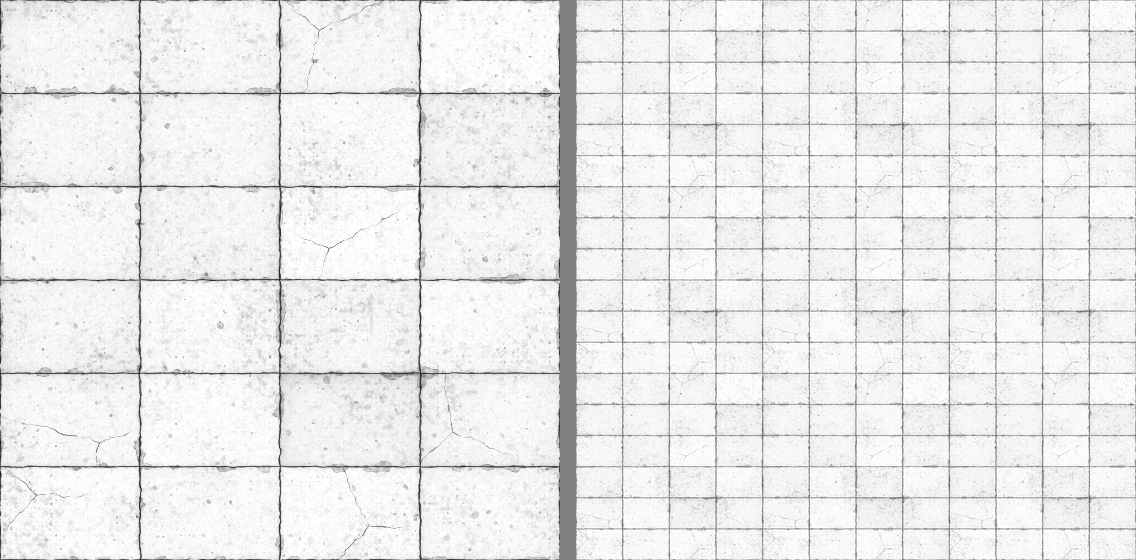
Left: one tile. Right: repeated 3 by 3.
Reproduce this texture map procedurally as a three.js fragment shader.

```glsl
// Worn white stone tiles, 4 across and 6 down, with thin ragged dark joints.
// Wrapping value noise roughens the joints and chips the edges; hashed cells
// scatter pits, and hashed tiles receive shading and hairline cracks.
varying vec2 vUv;

float hash(vec2 p) {
  vec3 q = fract(p.xyx * 0.1031);
  q += dot(q, q.yzx + 33.33);
  return fract((q.x + q.y) * q.z);
}

// Value noise with n cells over the canvas, wrapping at its edges.
float noise(vec2 p, float n) {
  vec2 i = floor(p * n), f = fract(p * n);
  f = f * f * (3.0 - 2.0 * f);
  float a = hash(mod(i, n) + n);
  float b = hash(mod(i + vec2(1, 0), n) + n);
  float c = hash(mod(i + vec2(0, 1), n) + n);
  float d = hash(mod(i + 1.0, n) + n);
  return mix(mix(a, b, f.x), mix(c, d, f.x), f.y);
}

float fbm(vec2 p, float n) {
  return noise(p, n) * 0.5 + noise(p, n * 2.0) * 0.3 + noise(p, n * 4.0) * 0.2;
}

// Small worn pits, one per hashed cell: faint blots, some with a darker rim.
float pits(vec2 p, float n, float density) {
  vec2 cell = mod(floor(p * n), n) + n * 1.7;
  vec2 center = 0.35 + 0.3 * vec2(hash(cell), hash(cell + 17.3));
  vec2 r = fract(p * n) - center;
  r.x *= 0.8 + 0.5 * hash(cell + 5.1);
  float radius = mix(0.07, 0.23, hash(cell + 31.7));
  float d = length(r) + (noise(p, n * 6.0) - 0.5) * 0.16;
  float disc = 1.0 - smoothstep(radius - 0.1, radius + 0.06, d);
  float rim = 1.0 - smoothstep(0.01, 0.08, abs(d - radius));
  float strength = 0.05 + 0.24 * pow(hash(cell + 43.9), 8.0);
  return step(hash(cell + 71.3), density) * strength
    * (disc * (0.4 + 0.7 * noise(p, 230.0)) + rim * step(0.5, hash(cell + 9.7)) * 0.6);
}

// Three hairline arms that leave one point inside a tile.
float crack(vec2 local, vec2 p, vec2 id) {
  vec2 r = local - (vec2(hash(id + 3.1), hash(id + 8.6)) - 0.5) * vec2(0.15, 0.09);
  float meander = (fbm(p, 44.0) - 0.5) * 0.014;
  float turn = hash(id + 12.4) * 6.283, lines = 0.0;
  for (int i = 0; i < 3; i++) {
    float k = float(i);
    float angle = turn + k * 2.1 + hash(id + k + 21.0) * 0.8;
    vec2 dir = vec2(cos(angle), sin(angle));
    float along = dot(r, dir);
    float across = r.x * dir.y - r.y * dir.x + meander * smoothstep(0.0, 0.02, along);
    float reach = mix(0.07, 0.22, hash(id + k * 3.0 + 33.0));
    float fade = smoothstep(-0.001, 0.001, along)
      * (1.0 - smoothstep(reach * 0.4, reach, along));
    lines = max(lines, fade * (1.0 - smoothstep(0.0, 0.0015, abs(across))));
  }
  return lines * step(0.76, hash(id + 57.0)) * mix(0.05, 0.6, noise(p, 70.0));
}

void main() {
  vec2 p = vUv, grid = vec2(4.0, 6.0);

  // Tile layout with finely broken joints
  vec2 wobble = vec2(fbm(p, 72.0), fbm(p + 0.37, 56.0)) - 0.5;
  vec2 q = (p + wobble * vec2(0.0052, 0.003)) * grid;
  vec2 id = mod(floor(q), grid) + 2.0;
  vec2 f = fract(q);
  vec2 low = f / grid, high = (1.0 - f) / grid;
  vec2 edge = min(low, high);
  float nearest = min(edge.x, edge.y);

  // Tile tone and soft grime along some of its sides
  float dirt = hash(id + 4.2);
  float shade = mix(0.998, 0.967, dirt);
  vec4 sides = exp(-vec4(low, high) / 0.015);
  vec4 grime = vec4(hash(id + 1.3), hash(id + 2.7), hash(id + 6.1), hash(id + 9.9));
  shade -= dot(sides, grime) * dirt * dirt * 0.12;

  // Stone mottling, fine grain and thin wormy contours
  float patchy = smoothstep(0.38, 0.75, fbm(p, 11.0));
  shade -= patchy * 0.012;
  shade -= smoothstep(0.5, 0.85, fbm(p, 110.0)) * (0.03 + 0.1 * patchy);
  shade += (hash(floor(p * 512.0) + 3.0) - 0.5) * 0.025 + (noise(p, 300.0) - 0.5) * 0.04;
  float contour = abs(fbm(p, 62.0) - 0.56);
  shade -= (1.0 - smoothstep(0.0, 0.03, contour)) * 0.035;

  // Pits at three sizes, denser inside the mottled patches
  float size = 42.0;
  for (int i = 0; i < 3; i++) {
    shade -= pits(p + float(i) * 0.19, size, 0.2 + 0.5 * patchy);
    size *= 1.5 + 0.5 * float(i == 0);
  }
  shade -= crack((f - 0.5) / grid, p, id);

  // Shallow chips with jagged, broken outlines
  float depth = 0.0095 * smoothstep(0.55, 0.95, noise(p, 38.0))
    + 0.009 * (fbm(p, 105.0) - 0.53);
  float chip = 1.0 - smoothstep(-0.001, 0.001, nearest - depth);
  float outline = 1.0 - smoothstep(0.0002, 0.0016, abs(nearest - depth));
  shade -= chip * (0.03 + 0.2 * noise(p, 210.0));
  shade -= outline * 0.3 * smoothstep(0.0, 0.003, depth) * noise(p, 130.0);

  // Joints: heavier upright lines, finer level lines, and a soft halo
  vec2 width = vec2(0.0016, 0.0014) + vec2(0.0021, 0.0011) * noise(p, 170.0);
  vec2 joint = 1.0 - smoothstep(vec2(0.0002), width, edge);
  float ink = max(joint.x * 0.95, joint.y * 0.86) * mix(0.68, 1.0, noise(p, 110.0));
  shade -= exp(-nearest / 0.003) * 0.11;
  shade = mix(shade, 0.1, ink);

  gl_FragColor = vec4(vec3(clamp(shade, 0.0, 1.0)), 1.0);
}
```
